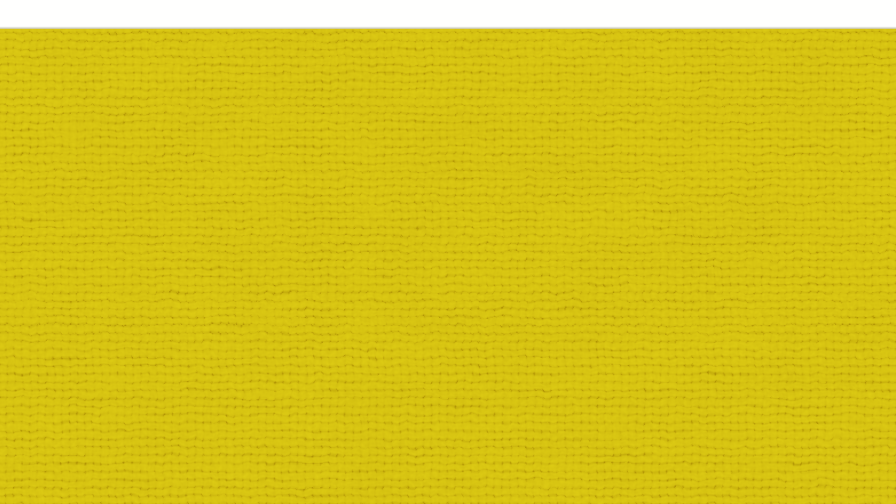
Reproduce this texture procedurally as a Shadertoy shader.

```glsl
// Mustard yellow woven canvas cloth below a plain white strip.

const vec3 LIGHT_THREAD = vec3(0.866, 0.796, 0.077);
const vec3 DEEP_GAP     = vec3(0.700, 0.590, 0.020);
const vec3 PAPER        = vec3(1.000, 1.000, 0.995);
const vec3 EDGE_SHADE   = vec3(0.800, 0.795, 0.760);

const vec2  THREADS      = vec2(64.0, 62.0); // knots per canvas height
const float CLOTH_TOP    = 0.943;
const float EDGE_WIDTH   = 0.0035;
const float WOBBLE       = 0.28;  // thread wander, in cells
const float BASE_DEPTH   = 0.10;
const float ROW_DEPTH    = 0.21;  // furrow between rows
const float HOLE_DEPTH   = 0.42;  // pit between four knots
const float COLUMN_DEPTH = 0.05;
const float FIBRE_DEPTH  = 0.11;
const float SLUB_DEPTH   = 0.16;  // long dark streaks along a row

float hash(vec2 cell) {
    vec3 q = fract(vec3(cell.xyx) * 0.1031);
    q += dot(q, q.yzx + 33.33);
    return fract((q.x + q.y) * q.z);
}

vec2 gradientAt(vec2 cell) {
    float angle = 6.2832 * hash(cell);
    return vec2(cos(angle), sin(angle));
}

// Gradient noise, roughly -0.7 to 0.7
float noise(vec2 p) {
    vec2 i = floor(p), f = p - i;
    vec2 u = f * f * f * (f * (f * 6.0 - 15.0) + 10.0);
    vec2 e = vec2(1.0, 0.0);
    float low  = mix(dot(gradientAt(i), f),
                     dot(gradientAt(i + e.xy), f - e.xy), u.x);
    float high = mix(dot(gradientAt(i + e.yx), f - e.yx),
                     dot(gradientAt(i + e.xx), f - e.xx), u.x);
    return mix(low, high, u.y);
}

// Depth of the weave: 0 on top of a knot, 1 in the deepest pit
float weaveDepth(vec2 p) {
    vec2 q = p * THREADS;

    // Threads wander, and every row slips sideways a little
    q.y += WOBBLE * (noise(q * vec2(0.35, 0.2)) + noise(q * vec2(0.9, 0.5) + 40.0));
    float row = floor(q.y);
    q.x += 0.35 * hash(vec2(row, 7.0)) + WOBBLE * noise(q * vec2(0.3, 0.6) + 90.0);

    vec2 knot = floor(q);
    vec2 offset = q - knot - 0.5;
    offset.y += 0.12 * (hash(knot) - 0.5);

    float furrow = smoothstep(0.20, 0.52, abs(offset.y));
    float column = smoothstep(0.20, 0.52, abs(offset.x));

    // Uneven tension: some furrows close up, others open
    float tension = 0.95 + 0.9 * noise(vec2(q.x * 0.16, row * 0.8))
                         + 0.7 * noise(q * vec2(0.6, 0.9) + 17.0);
    tension = clamp(tension, 0.25, 1.8);
    float slub = smoothstep(0.18, 0.55, noise(vec2(p.x * 6.0, row * 0.73) + 61.0));

    float fibre = noise(q * vec2(1.3, 2.1) + 5.0) + 0.6 * noise(q * 3.1 + 23.0);
    float shade = noise(p * vec2(9.0, 5.0)) + noise(p * vec2(3.0, 22.0) + 31.0);

    float depth = BASE_DEPTH + COLUMN_DEPTH * column;
    depth += furrow * tension * (ROW_DEPTH + HOLE_DEPTH * column * column);
    depth += furrow * slub * SLUB_DEPTH;
    depth += FIBRE_DEPTH * fibre + 0.035 * shade;
    return clamp(depth, 0.0, 1.0);
}

void mainImage(out vec4 fragColor, in vec2 fragCoord) {
    vec2 p = fragCoord / iResolution.y;
    float pixel = 1.0 / iResolution.y;

    vec3 cloth = mix(LIGHT_THREAD, DEEP_GAP, weaveDepth(p));

    // Cloth edge with a thin soft shadow on the white strip
    float above = p.y - CLOTH_TOP;
    vec3 strip = mix(EDGE_SHADE, PAPER, smoothstep(0.0, EDGE_WIDTH + pixel, above));
    vec3 color = mix(cloth, strip, smoothstep(-0.5 * pixel, 0.5 * pixel, above));

    fragColor = vec4(color, 1.0);
}
```
